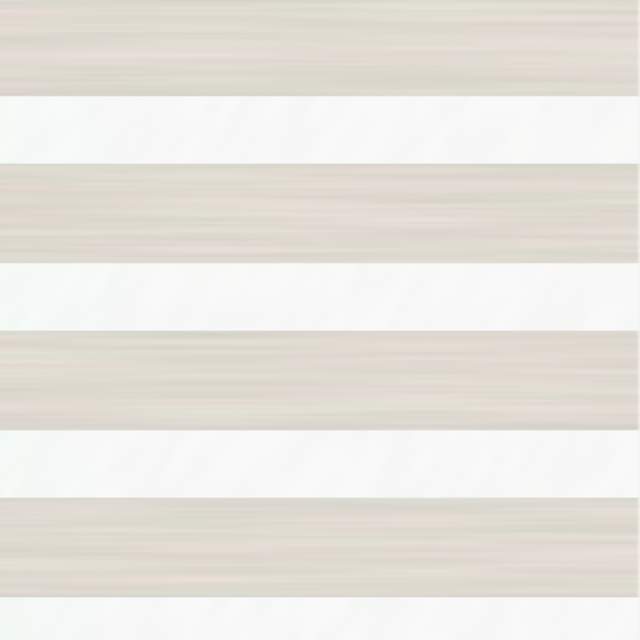
Write a Shadertoy shader that draws this pattern.

```glsl
// Striped woven blind: wide beige bands alternate with narrower white ones.
// Bands come from a repeated distance; stretched value noise adds the beige
// threads, their slow pink and green drift, and faint slanted smudges on white.

float hash(vec2 p) {
    return fract(sin(dot(p, vec2(127.1, 311.7))) * 43758.5453);
}

float noise(vec2 p) {
    vec2 i = floor(p), f = fract(p);
    f = f * f * (3.0 - 2.0 * f);
    return mix(mix(hash(i), hash(i + vec2(1, 0)), f.x),
               mix(hash(i + vec2(0, 1)), hash(i + vec2(1, 1)), f.x), f.y);
}

// Signed distance to the white bands, negative inside; depth runs downwards.
float whiteBand(float depth) {
    float period = 0.261;
    float cell = fract((depth - 0.203) / period + 0.5) - 0.5;
    return abs(cell) * period - 0.0528;
}

vec3 beigeCloth(vec2 uv, float edgeDistance) {
    // Two sizes of thread, each fading in and out along its length
    float coarse = noise(uv * vec2(3.0, 105.0)) - 0.5;
    float fine = noise(uv * vec2(6.0, 230.0) + 37.0) - 0.5;
    float tint = noise(uv * vec2(3.5, 65.0) + 81.0);

    vec3 cloth = mix(vec3(0.866, 0.859, 0.816), vec3(0.890, 0.853, 0.826), tint);
    cloth += 0.034 * coarse + 0.026 * fine;

    // Greyer selvedge along the band edges
    float selvedge = exp(-edgeDistance / 0.007);
    return cloth - selvedge * vec3(0.030, 0.022, 0.024);
}

vec3 whiteCloth(vec2 uv) {
    // Mint cast towards the left, with slanted soft smudges
    float mint = 1.0 - smoothstep(0.0, 0.32, uv.x + 0.12 * noise(uv * 9.0));
    vec3 cloth = mix(vec3(0.971, 0.972, 0.970), vec3(0.957, 0.978, 0.966), mint);
    float smudge = noise(vec2(uv.x * 42.0 - uv.y * 24.0, uv.y * 18.0)) - 0.5;
    return cloth + 0.014 * smudge;
}

void mainImage(out vec4 fragColor, in vec2 fragCoord) {
    vec2 uv = fragCoord / iResolution.xy;
    float d = whiteBand(1.0 - uv.y);
    float softness = max(0.0018, 0.75 / iResolution.y);

    float beige = smoothstep(-softness, softness, d);
    vec3 color = mix(whiteCloth(uv), beigeCloth(uv, max(d, 0.0)), beige);

    // Pale trim on the right border
    color = mix(color, vec3(0.955, 0.955, 0.945), 0.65 * smoothstep(0.994, 0.999, uv.x));
    fragColor = vec4(color, 1.0);
}
```
